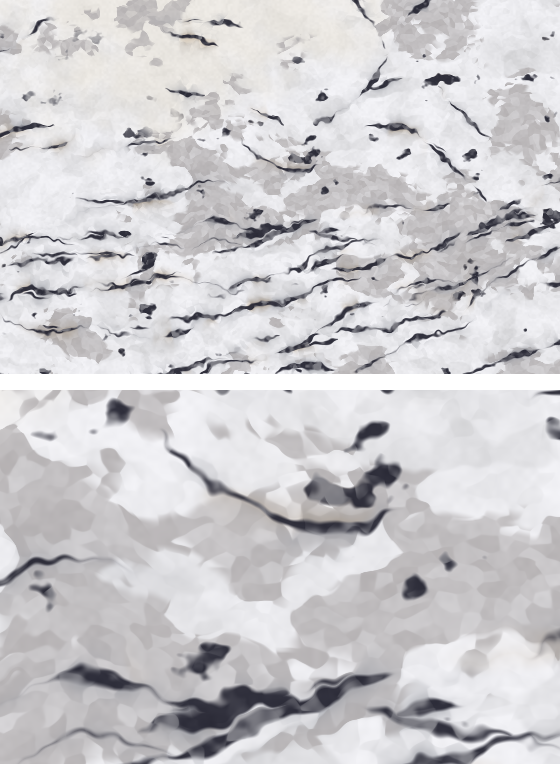
Top: the whole. Bottom: its middle third, enlarged.
Reproduce this texture procedurally as a WebGL 2 fragment shader.

```glsl
#version 300 es
precision highp float;
// White granite with grey quartz patches and broken, jagged dark veins.

uniform vec2 u_resolution;
out vec4 fragColor;

const vec3 WHITE = vec3(0.945, 0.945, 0.96);
const vec3 PALE = vec3(0.83, 0.83, 0.84);
const vec3 CREAM = vec3(0.92, 0.90, 0.86);
const vec3 QUARTZ = vec3(0.71, 0.695, 0.70);
const vec3 SMOKE = vec3(0.60, 0.61, 0.64);
const vec3 RUST = vec3(0.70, 0.61, 0.49);
const vec3 MICA = vec3(0.15, 0.15, 0.20);
const vec3 MICA_SHEEN = vec3(0.47, 0.47, 0.50);
const float SLAB_WIDTH = 1.5;       // in canvas heights
const int LONG_VEINS = 17;
const int SHORT_VEINS = 44;
const float LONG_WIDTH = 0.0085;    // half width at the thickest point
const float SHORT_WIDTH = 0.0090;
const float QUARTZ_LEVEL = 0.59;    // higher means fewer patches
const float EDGE = 0.0025;          // softness of vein borders

float hash(vec2 p) {
  return fract(sin(dot(p, vec2(127.1, 311.7))) * 43758.5);
}

float noise(vec2 p) {
  vec2 i = floor(p), f = fract(p);
  f = f * f * (3.0 - 2.0 * f);
  return mix(mix(hash(i), hash(i + vec2(1, 0)), f.x),
             mix(hash(i + vec2(0, 1)), hash(i + vec2(1, 1)), f.x), f.y);
}

float fbm(vec2 p) {
  float sum = 0.0, amp = 0.533;
  for (int i = 0; i < 4; i++) {
    sum += amp * noise(p);
    p = mat2(1.6, 1.2, -1.2, 1.6) * p + 7.3;
    amp *= 0.5;
  }
  return sum;
}

// Random tone per crystal, blended narrowly across the cell borders.
float grains(vec2 p) {
  vec2 cell = floor(p);
  float tone = 0.0, total = 0.0;
  for (int y = -1; y <= 1; y++)
    for (int x = -1; x <= 1; x++) {
      vec2 id = cell + vec2(x, y);
      vec2 site = id + vec2(hash(id), hash(id + 31.7));
      float weight = exp(-22.0 * distance(p, site));
      tone += weight * hash(id + 73.1);
      total += weight;
    }
  return tone / total;
}

// Local vein direction: fanning low down, tangled at the upper right.
float flowAngle(vec2 c, float r) {
  float lower = mix(0.04, 0.5, smoothstep(0.3, 1.5, c.x));
  float upper = mix(0.45, -0.3, smoothstep(0.2, 0.7, c.x));
  upper += (r - 0.5) * 2.8 * smoothstep(0.7, 1.1, c.x);
  return mix(lower, upper, smoothstep(0.4, 0.6, c.y)) + (r - 0.5) * 0.3;
}

// Returns (dark core, grey halo) of one tapering, broken vein.
vec2 vein(vec2 p, vec2 center, float angle, float halfLength, float width, float seed) {
  float c = cos(angle), s = sin(angle);
  vec2 q = mat2(c, -s, s, c) * (p - center);
  float t = q.x / halfLength;
  if (abs(t) > 1.0) return vec2(0.0);
  q.y += halfLength * 0.35 * (hash(vec2(seed, 5.0)) - 0.5) * t * t;
  q.y += 0.05 * (noise(vec2(q.x * 6.0, seed)) - 0.5);
  float taper = 1.0 - t * t;
  float swell = smoothstep(0.2, 0.85, noise(vec2(q.x * 17.0 + 50.0, seed * 1.7)));
  float w = width * sqrt(taper) * swell;
  float d = abs(q.y);
  float core = smoothstep(EDGE, -EDGE, d - w) * smoothstep(0.0, 0.003, w);
  float halo = exp(-max(d - w, 0.0) / 0.011) * taper * (0.25 + 0.75 * swell);
  return vec2(core, halo);
}

void main() {
  vec2 p = gl_FragCoord.xy / u_resolution.y;
  vec2 warp = vec2(fbm(p * 9.0), fbm(p * 9.0 + 40.0)) - 0.5;
  vec2 jitter = vec2(noise(p * 70.0), noise(p * 70.0 + 17.0)) - 0.5;

  // Pale crystal ground with a cream zone near the top
  vec2 grainPos = p + 0.06 * warp + 0.006 * jitter;
  float coarse = grains(grainPos * vec2(20.0, 27.0));
  float fine = grains(grainPos * vec2(55.0, 70.0) + 9.0);
  float cream = smoothstep(0.5, 0.15, length((p - vec2(0.5, 0.95)) * vec2(0.8, 1.3)) + 0.5 * warp.x);
  float shade = 0.5 * coarse * coarse + 0.3 * fine * fine + 0.9 * (fbm(p * 14.0) - 0.45);
  vec3 color = mix(WHITE, PALE, clamp(shade, 0.0, 1.0));
  color = mix(color, CREAM, 0.65 * cream);

  // Quartz patches whose borders follow the crystals
  float patchField = fbm(p * vec2(5.0, 8.0) + 3.0) + 0.2 * (coarse - 0.5) + 0.08 * (fine - 0.5);
  float quartz = smoothstep(QUARTZ_LEVEL, QUARTZ_LEVEL + 0.05, patchField - 0.1 * cream);
  color = mix(color, QUARTZ, quartz * (0.45 + 0.5 * fine));

  // Veins: long ones low down, short ones scattered over the slab
  vec2 veinPos = p + 0.06 * warp + 0.010 * jitter;
  vec2 marks = vec2(0.0);
  for (int i = 0; i < LONG_VEINS + SHORT_VEINS; i++) {
    float k = float(i), r = hash(vec2(k, 2.0));
    bool isLong = i < LONG_VEINS;
    vec2 center = vec2(SLAB_WIDTH * fract(k * 0.618 + 0.35), hash(vec2(k, 9.0)));
    if (isLong) center.y = mix(0.02, 0.46, (k + r) / float(LONG_VEINS));
    float halfLength = isLong ? mix(0.17, 0.42, r) : mix(0.04, 0.13, r);
    float width = (isLong ? LONG_WIDTH : SHORT_WIDTH) * mix(0.6, 1.1, hash(vec2(k, 4.0)));
    float turn = flowAngle(center, hash(vec2(k, 6.0)));
    marks = max(marks, vein(veinPos, center, turn, halfLength, width, k + 1.0));
  }
  float clump = smoothstep(0.74, 0.79, fbm(p * vec2(15.0, 19.0) + 60.0)) * (1.0 - cream);
  marks = max(marks, vec2(clump, 0.7 * clump));

  // Smoky margins, rust traces and glinting mica
  float margin = marks.y * smoothstep(0.25, 0.7, 0.6 * coarse + 0.5 * fine);
  color = mix(color, SMOKE, 0.75 * margin);
  color = mix(color, RUST, 0.5 * marks.y * smoothstep(0.66, 0.8, noise(p * 16.0 + 80.0)));
  float sheen = smoothstep(0.4, 0.9, 0.6 * noise(p * 95.0) + 0.5 * fine);
  color = mix(color, mix(MICA, MICA_SHEEN, sheen), marks.x * 0.95);

  color += 0.025 * (noise(p * 160.0) - 0.5);
  fragColor = vec4(clamp(color, 0.0, 1.0), 1.0);
}
```
